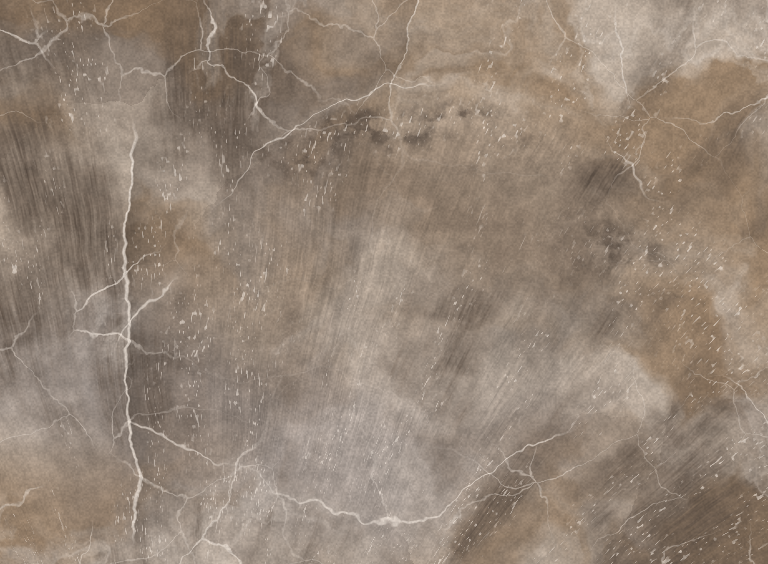
Give the GLSL for this texture, as a WebGL 1 fragment shader.

```glsl
precision highp float;
// Polished onyx slab: folded noise clouds in taupe, brown and lilac grey around
// a calm, darker core with fanned grain. Pale hairline cracks come from warped
// cell edges, the broken rim of the core and one long fault.
uniform vec2 u_resolution;

const vec3 SHADE = vec3(0.53, 0.475, 0.43);
const vec3 LIGHT = vec3(0.73, 0.67, 0.61);
const vec3 BROWN = vec3(0.54, 0.44, 0.34);
const vec3 LILAC = vec3(0.61, 0.58, 0.57);
const vec3 DARK  = vec3(0.36, 0.31, 0.27);
const vec3 CHALK = vec3(0.90, 0.86, 0.82);

float hash(vec2 p) {
  vec3 q = fract(p.xyx * 0.1031);
  q += dot(q, q.yzx + 33.33);
  return fract((q.x + q.y) * q.z);
}

float noise(vec2 p) {
  vec2 i = floor(p), f = fract(p);
  f = f * f * (3.0 - 2.0 * f);
  return mix(mix(hash(i), hash(i + vec2(1, 0)), f.x),
             mix(hash(i + vec2(0, 1)), hash(i + vec2(1, 1)), f.x), f.y);
}

float fbm(vec2 p) {
  float sum = 0.0, amp = 0.5;
  for (int i = 0; i < 6; i++) {
    sum += amp * noise(p);
    p = mat2(0.8, 0.6, -0.6, 0.8) * p * 2.03 + 11.7;
    amp *= 0.5;
  }
  return sum;
}

vec2 warp(vec2 p, float scale, float amount) {
  return p + amount * (vec2(fbm(p * scale + 3.1), fbm(p * scale + 41.7)) - 0.5);
}

// Soft elliptical spot, 1 at its centre
float blob(vec2 p, vec2 centre, vec2 radius) {
  vec2 d = (p - centre) / radius;
  return exp(-dot(d, d));
}

// Antialiased line from a distance in canvas heights
float line(float dist, float width, float pixel) {
  return (1.0 - smoothstep(width * 0.3, width + pixel, abs(dist))) * min(1.0, 0.45 + width / pixel);
}

// Scattered cells: distance to the nearest border, random value of the cell
vec2 cells(vec2 p) {
  vec2 a = vec2(4.0), b = a, id = a;
  for (int y = -1; y <= 1; y++) for (int x = -1; x <= 1; x++) {
    vec2 g = floor(p) + vec2(x, y);
    vec2 r = g + vec2(hash(g), hash(g + 57.3)) - p;
    if (dot(r, r) < dot(a, a)) { b = a; a = r; id = g; }
    else if (dot(r, r) < dot(b, b)) b = r;
  }
  return vec2(dot(0.5 * (a + b), normalize(b - a)), hash(id + 9.0));
}

void main() {
  float pixel = 1.0 / u_resolution.y;
  vec2 p = gl_FragCoord.xy * pixel;
  vec2 w = warp(p, 3.0, 0.35);
  vec2 curl = warp(w, 6.0, 0.22);
  vec2 fine = warp(p, 8.0, 0.11);

  // Layout: calm core, fault on the left, broken facets
  vec2 c = mat2(0.98, -0.2, 0.2, 0.98) * (mix(fine, w, 0.9) - vec2(0.73, 0.48));
  float rim = length(c / vec2(0.5, 0.34)) - 1.0;
  float core = 1.0 - smoothstep(-0.3, 0.12, rim);
  float open = 1.0 - 0.85 * core;
  float fault = p.x - 0.15 - 0.15 * fbm(vec2(p.y * 5.0, 2.5));
  float span = smoothstep(0.02, 0.08, p.y) * (1.0 - smoothstep(0.72, 0.8, p.y));
  float slab = span * (1.0 - smoothstep(-pixel, pixel, fault)) * smoothstep(0.1, 0.25, p.y);
  vec2 facet = cells(fine * 2.8 + 5.0);
  vec2 chip = cells(fine * 6.0 + 23.0);

  // Clouds and folds
  float tone = 0.55 * fbm(w * vec2(2.6, 4.0)) + 0.45 * fbm(curl * vec2(4.0, 6.0) + 7.0);
  tone += 0.12 * blob(p, vec2(0.95, 0.8), vec2(0.3, 0.1)) + 0.1 * slab - 0.03 * core;
  tone += 0.3 * (facet.y - 0.5) * exp(-5.0 * facet.x) * open;
  vec3 col = mix(SHADE, LIGHT, smoothstep(0.3, 0.68, tone));
  float rust = smoothstep(0.4, 0.62, fbm(curl * vec2(2.6, 4.0) + 17.0));
  col = mix(col, BROWN, rust * mix(0.75, 0.35, core) * (1.0 - 0.8 * slab));
  float cool = min(1.0, blob(w, vec2(0.62, 0.2), vec2(0.34, 0.16)) + blob(w, vec2(0.2, 0.38), vec2(0.3, 0.14)));
  col = mix(col, LILAC, 0.6 * cool);

  // Grain fanned out from a point below the slab
  vec2 ray = mix(p, w, 0.12) - vec2(0.35, -0.6);
  vec2 fan = vec2(atan(ray.x, ray.y), length(ray));
  float grain = 0.5 * noise(fan * vec2(210.0, 9.0)) + 0.5 * noise(fan * vec2(480.0, 30.0)) - 0.5;
  float sweep = fbm(fan * vec2(14.0, 3.5) + 5.0);
  col *= 1.0 + grain * mix(0.06, 0.2, core) + 0.3 * (sweep - 0.5) * core;
  col += 0.012 * sin(90.0 * length(mix(p, w, 0.2) - vec2(0.1, 0.05)) + 5.0 * tone) * (slab + 0.5 * cool);

  // Smoky patches, pitted seams and mineral dust
  float smoke = smoothstep(0.46, 0.72, 0.6 * fbm(curl * vec2(3.0, 4.5) + 29.0) + 0.4 * sweep + 0.03 * core);
  col = mix(col, DARK, smoke * (0.7 + 0.7 * grain));
  float seam = blob(w, vec2(0.66, 0.75), vec2(0.2, 0.03)) + 0.7 * blob(w, vec2(1.1, 0.52), vec2(0.1, 0.06));
  col = mix(col, DARK, min(0.75, seam * (0.15 + smoothstep(0.42, 0.7, fbm(p * 45.0)))));
  float zone = smoothstep(0.48, 0.68, fbm(fan * vec2(24.0, 7.0) + 81.0)) + seam + blob(w, vec2(1.28, 0.34), vec2(0.1, 0.07));
  float dust = smoothstep(0.74, 0.95, noise(fan * vec2(400.0, 120.0)));
  col = mix(col, CHALK, 0.6 * dust * min(zone, 1.0));

  // Pale cracks, sparse inside the core
  float thick = 0.0005 + 0.003 * pow(noise(p * 16.0), 3.0);
  float cover = smoothstep(0.4, 0.65, noise(p * 4.5 + 8.0));
  float veins = 0.65 * line(facet.x / 2.8, thick, pixel) * cover * open;
  veins += 0.4 * line(chip.x / 6.0, thick * 0.6, pixel) * smoothstep(0.45, 0.7, noise(p * 7.0)) * open;
  veins += 0.6 * line(rim * 0.4, thick, pixel) * smoothstep(0.45, 0.65, noise(p * 7.0 + 31.0));
  veins += 0.75 * line(fault, thick + 0.0008, pixel) * span;
  float folds = 1.0 - smoothstep(0.0, 0.045, abs(fbm(curl * 3.5 + 90.0) - 0.5));
  col = mix(col, CHALK, 0.22 * folds * cover * open + 0.2 * exp(-abs(rim) * 25.0) * cover);
  col *= 1.0 - 0.14 * span * step(0.0, fault) * exp(-fault * 28.0);
  col = mix(col, CHALK, min(veins, 0.85));

  // Fine speckle
  col *= 1.01 + 0.12 * (noise(p * 340.0) - 0.5) + 0.22 * (fbm(p * 50.0) - 0.5);
  gl_FragColor = vec4(clamp(col, 0.0, 1.0), 1.0);
}
```
